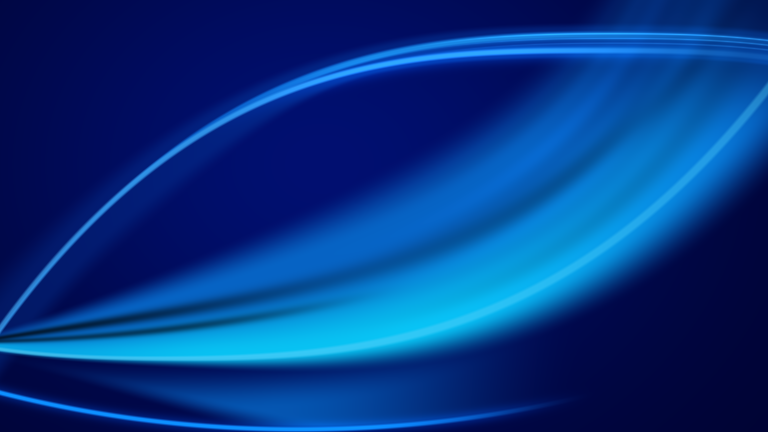
Write a Shadertoy shader that draws this background.

```glsl
// Glowing blue ribbons sweeping in a leaf-shaped curve over deep navy.

// Rounded curve that is flat at `turn` and rises to both sides.
float bow(float x, float turn, float square, float cube) {
    float d = abs(x - turn);
    return d * d * (square + cube * d);
}

// Turns a vertical offset into a distance across the curve, in canvas heights.
float across(float offset) {
    return offset / max(length(vec2(dFdx(offset), dFdy(offset))) * iResolution.y, 1e-4);
}

// Smooth-edged stroke around distance zero.
float stroke(float d, float halfWidth) {
    float soft = 1.0 / iResolution.y + 0.25 * halfWidth;
    return 1.0 - smoothstep(halfWidth - soft, halfWidth + soft, abs(d));
}

float bell(float d, float width) {
    return exp(-d * d / (width * width));
}

void mainImage(out vec4 fragColor, in vec2 fragCoord) {
    vec2 uv = fragCoord / iResolution.xy;
    float u = uv.x, v = uv.y;
    float aa = 1.5 / iResolution.y;

    // Navy backdrop with a soft centre
    vec2 q = (uv - vec2(0.42, 0.62)) * vec2(2.1, 1.5);
    vec3 col = mix(vec3(0.0, 0.008, 0.18), vec3(0.002, 0.06, 0.44), exp(-dot(q, q)));

    // Guide curves
    float arcTop = 0.928 - bow(u, 0.8, 0.16, 1.15);
    float arcLow = 0.877 - bow(u, 0.78, 0.053, 1.298);
    float keel = 0.178 + bow(u, 0.22, 0.21, 1.048);
    float crown = 0.225 + 0.48 * u + 0.3 * u * u + 1.2 * pow(u, 8.0);
    float hem = 0.006 + bow(u, 0.39, 0.52, 0.1);

    // Faint veil on both sides of the arc
    float veilOut = 0.02 + 0.15 * exp(-6.0 * u);
    float veilIn = 0.015 + 0.11 * (1.0 - smoothstep(0.15, 0.5, u));
    float veil = smoothstep(-veilIn, -0.4 * veilIn, v - arcLow)
               * (1.0 - smoothstep(0.2 * veilOut, veilOut, v - arcTop));
    col = mix(col, vec3(0.015, 0.2, 0.58), veil * mix(0.4, 0.55, smoothstep(0.1, 0.4, u)));

    // Lower fan of light
    float fanEdge = v - (0.165 - 0.51 * u);
    float fan = smoothstep(0.0, 0.02 + 0.12 * u, fanEdge)
              * smoothstep(0.0, 0.12, keel - 0.012 - v)
              * (1.0 - smoothstep(0.35, 0.76, u))
              * smoothstep(-0.006, 0.012, v - hem);
    col = mix(col, vec3(0.02, 0.37, 0.74), 0.9 * fan);

    // Main ribbon: sharp keel on the left, wide blur on the right
    float rise = v - keel;
    float blur = 0.02 + 0.22 * u * u;
    float crownBlur = 0.012 + 0.12 * u;
    float mask = smoothstep(-blur, -0.1 * blur, rise)
               * (1.0 - smoothstep(-crownBlur, crownBlur, v - crown))
               * mix(1.0, 0.38, smoothstep(0.62, 1.0, v))
               * (1.0 - 0.6 * smoothstep(0.88, 1.05, u) * smoothstep(0.7, 1.0, v));
    float t = clamp(rise / max(crown - keel, 0.01), 0.0, 1.0);
    float glow = (1.0 - smoothstep(0.0, 0.6, t)) * (1.0 - smoothstep(0.5, 1.08, u))
               * mix(0.65, 1.0, smoothstep(0.0, 0.3, u));
    vec3 body = mix(vec3(0.025, 0.39, 0.77), vec3(0.03, 0.76, 0.95), glow);

    // Folds and silky streaks
    float foldHigh = v - (0.218 + 0.26 * u + 0.6 * pow(u, 4.0));
    float foldLow = v - (0.21 + 0.05 * u + 0.35 * u * u);
    body *= 1.0 - mix(0.75, 0.22, smoothstep(0.0, 0.5, u)) * bell(foldHigh, 0.006 + 0.04 * u);
    body *= 1.0 - 0.55 * bell(foldLow, 0.005 + 0.02 * u) * (1.0 - smoothstep(0.2, 0.55, u));
    body *= 1.0 + 0.07 * smoothstep(0.4, 0.9, u) * (sin(17.0 * t + 2.0) + 0.5 * sin(39.0 * t));
    col = mix(col, body, mask);

    // Bright rim along the keel
    float rim = stroke(across(rise + 0.008), mix(0.004, 0.009, smoothstep(0.1, 0.6, u)));
    col = mix(col, vec3(0.3, 0.8, 0.97), rim * mix(0.75, 0.4, smoothstep(0.2, 0.9, u)));

    // Upper arc: blue band, dark gap and light strands
    float top = across(v - arcTop), low = across(v - arcLow);
    float fade = 1.0 - 0.8 * smoothstep(0.65, 1.0, u);
    float band = (1.0 - smoothstep(-aa, aa, top)) * smoothstep(-aa, 0.004 + aa, low);
    col = mix(col, vec3(0.04, 0.4, 0.82), band * fade * mix(0.9, 0.6, smoothstep(0.3, 0.6, u)));
    float gap = across(v - mix(arcTop, arcLow, 0.55));
    float spread = smoothstep(0.25, 0.5, u);
    col = mix(col, vec3(0.01, 0.13, 0.5), 0.65 * spread * fade * bell(gap, 0.006));
    col = mix(col, vec3(0.25, 0.66, 0.96), 0.7 * fade * stroke(low - 0.006, 0.006));
    col = mix(col, vec3(0.12, 0.6, 0.95), 0.75 * spread * fade * stroke(top + 0.009, 0.006));
    for (float i = 0.0; i < 3.0; i++) {
        float thread = across(v - arcTop + 0.006 + 0.011 * i);
        col += vec3(0.12, 0.3, 0.35) * stroke(thread, 0.0014) * smoothstep(0.5, 0.8, u) * (1.0 - 0.25 * i);
    }
    col += vec3(0.0, 0.12, 0.25) * bell(low, 0.02) * fade * spread;

    // Thin strand at the hem
    float hemFade = 1.0 - smoothstep(0.45, 0.78, u);
    float hemLine = across(v - hem);
    col = mix(col, vec3(0.06, 0.55, 0.92), hemFade * 0.85 * stroke(hemLine, 0.005));
    col += vec3(0.0, 0.1, 0.22) * bell(hemLine, 0.016) * (1.0 - smoothstep(0.6, 0.78, u));

    fragColor = vec4(clamp(col, 0.0, 1.0), 1.0);
}
```
